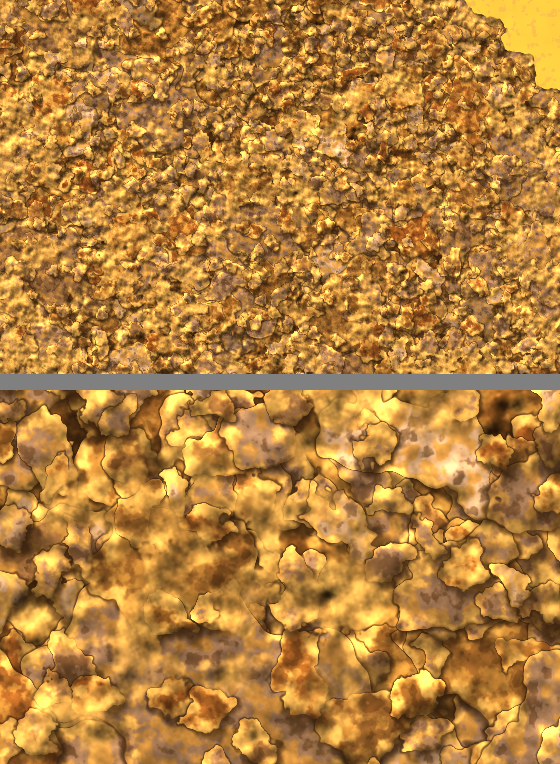
Top: the whole. Bottom: its middle third, enlarged.
Give the GLSL for this texture, as a Shadertoy shader.

```glsl
// Crushed, dry brown flakes heaped over golden crumbs, with a yellow corner.
// Jittered grids of warped, lobed discs are painted from layer to layer,
// each with a cast shadow, a crumbly pale rim and a speckled face.

#define OCHRE  vec3(0.74, 0.50, 0.20)
#define GOLD   vec3(0.91, 0.67, 0.31)
#define BROWN  vec3(0.55, 0.34, 0.13)
#define MAUVE  vec3(0.59, 0.43, 0.30)
#define PALE   vec3(0.81, 0.63, 0.45)
#define DARK   vec3(0.30, 0.17, 0.06)
#define YELLOW vec3(0.97, 0.78, 0.25)
#define RELIEF 1.5
#define RIM    0.019
#define SHADOW 0.68
#define LAYERS 7

// Grid cells per canvas height, and the share of cells that hold a flake
const float CELLS[LAYERS] = float[LAYERS](13.0, 7.0, 20.0, 3.7, 8.0, 15.0, 27.0);
const float SHARE[LAYERS] = float[LAYERS](0.9, 0.8, 0.6, 0.55, 0.42, 0.34, 0.28);

float hash(vec2 p) {
    return fract(sin(dot(p, vec2(127.1, 311.7))) * 43758.5453);
}

float noise(vec2 p) {
    vec2 i = floor(p), f = fract(p);
    f = f * f * (3.0 - 2.0 * f);
    return mix(mix(hash(i), hash(i + vec2(1, 0)), f.x),
               mix(hash(i + vec2(0, 1)), hash(i + 1.0), f.x), f.y);
}

float fbm(vec2 p) {
    float sum = 0.0, amp = 0.533;
    for (int i = 0; i < 4; i++) {
        sum += amp * noise(p);
        p = mat2(1.6, 1.2, -1.2, 1.6) * p + 7.3;
        amp *= 0.5;
    }
    return sum;
}

// Paints one grid of flakes over col
void addFlakes(inout vec3 col, vec2 p, float cells, float share, float seed,
               float speckle, float relief) {
    float px = 1.0 / iResolution.y;
    vec2 g = p * cells + seed * 3.7;
    g += 0.75 * (vec2(fbm(g * 2.2), fbm(g * 2.2 + 41.0)) - 0.5);
    vec2 cell = floor(p * cells + seed * 3.7);

    for (int j = -1; j <= 1; j++)
    for (int i = -1; i <= 1; i++) {
        vec2 id = cell + vec2(i, j);
        vec2 key = id + seed * 17.3;
        if (hash(key) > share) continue;

        // Lobed, stretched and turned disc
        vec2 jitter = vec2(hash(key + 3.1), hash(key + 5.7)) - 0.5;
        vec2 v = g - id - 0.5 - 0.6 * jitter;
        float tone = hash(key + 9.2), turn = 6.283 * hash(key + 12.4);
        vec2 q = mat2(cos(turn), sin(turn), -sin(turn), cos(turn)) * v;
        q.y *= 1.1 + 0.9 * hash(key + 15.8);
        float a = atan(q.y, q.x);
        float radius = 0.42 + 0.18 * hash(key + 21.5);
        radius *= 1.0 + 0.10 * sin(3.0 * a + turn * 2.0) + 0.06 * sin(5.0 * a + tone * 9.0);
        float d = (length(q) - radius) / cells;

        // Cast shadow, wider on the lower right
        float side = dot(v / (length(v) + 0.001), vec2(0.5, -0.86));
        float width = 0.004 + 0.016 * max(side, 0.0);
        col = mix(col, DARK * 0.6, SHADOW * (1.0 - smoothstep(0.0, width, d)));

        // Speckled face
        vec3 face = mix(BROWN, MAUVE, smoothstep(0.15, 0.6, tone));
        face = mix(face, PALE, 0.75 * smoothstep(0.82, 0.9, tone));
        face = mix(face, vec3(0.56, 0.28, 0.10), 0.7 * (1.0 - smoothstep(0.08, 0.16, tone)));
        face = mix(face, OCHRE, 0.85 * smoothstep(0.46, 0.60, speckle));
        face = mix(face, DARK, 0.5 * (1.0 - smoothstep(0.28, 0.40, speckle)));

        // Crumbly rim, dark at its underside
        float rim = smoothstep(-RIM, -0.003, d + 0.05 * (speckle - 0.5));
        vec3 flake = mix(face, mix(OCHRE, GOLD, smoothstep(0.35, 0.65, speckle)), 0.9 * rim);
        flake *= 0.9 + 0.28 * hash(key + 27.9) - 0.14 * side * smoothstep(-0.05, 0.0, d);
        flake *= 1.0 - 0.3 * max(side, 0.0) * smoothstep(-0.008, 0.0, d);
        flake *= 1.0 + relief * mix(0.7, 1.2, rim);
        col = mix(col, flake, 1.0 - smoothstep(-px, px, d));
    }
}

void mainImage(out vec4 fragColor, in vec2 fragCoord) {
    vec2 p = fragCoord / iResolution.y;

    // Shared grain: speckle and light from the upper left
    float speckle = fbm(p * 75.0 + 11.0);
    vec2 b = p * 42.0;
    float relief = RELIEF * (fbm(b) - fbm(b + vec2(-0.22, 0.36)));

    // Bed of golden crumbs with dark pockets
    float lumps = fbm(p * 34.0 + 5.0);
    vec3 col = mix(BROWN, OCHRE, smoothstep(0.30, 0.48, lumps));
    col = mix(col, GOLD, smoothstep(0.46, 0.64, lumps));
    col = mix(col, DARK, 0.8 * (1.0 - smoothstep(0.26, 0.38, lumps)));
    col *= 1.0 + 1.4 * relief;

    for (int n = 0; n < LAYERS; n++)
        addFlakes(col, p, CELLS[n], SHARE[n], float(n) + 1.0, speckle, relief);

    // Loose golden dust gathered in patches
    float dust = smoothstep(0.50, 0.62, fbm(p * 9.0 + 60.0)) * smoothstep(0.44, 0.56, lumps);
    col = mix(col, mix(OCHRE, GOLD, speckle * 1.4) * (1.0 + 1.3 * relief), 0.75 * dust);

    // Bare yellow ground in the upper right corner
    vec2 c = vec2(iResolution.x / iResolution.y, 1.0) - p;
    float bare = 1.0 - c.x / 0.28 - c.y / 0.23 + 0.9 * (fbm(p * 18.0) - 0.5);
    col *= 1.0 - 0.3 * smoothstep(-0.12, 0.0, bare);
    vec3 ground = YELLOW * (0.94 + 0.12 * fbm(p * 12.0));
    ground = mix(ground, GOLD, 0.6 * smoothstep(0.60, 0.68, speckle));
    col = mix(col, ground, smoothstep(0.0, 0.04, bare));

    fragColor = vec4(clamp(col * 1.06, 0.0, 1.0), 1.0);
}
```
